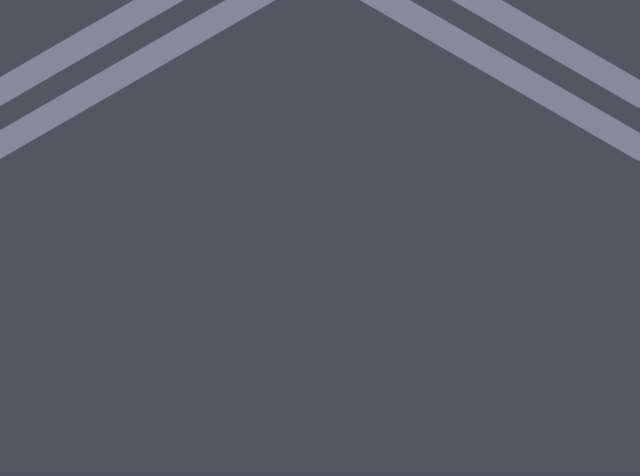
A WebGL 2 fragment shader for this background:

```glsl
#version 300 es
precision highp float;

uniform vec2 u_resolution;
out vec4 outColor;

// Signed distance to a sloped stripe; its lower edge flattens past the seam.
float stripeDistance(float height, float center, float pastSeam) {
    float offset = height - center;
    float lowerEdge = offset + 0.25 * pastSeam;
    return (max(lowerEdge, -offset) - 0.0304) * cos(radians(30.0));
}

void main() {
    vec2 p = gl_FragCoord.xy / u_resolution.y;
    float pixel = 1.0 / u_resolution.y;

    // Fold about the vertical axis and shear the 30 degree slopes level
    float slopedDepth = 1.0 - p.y - tan(radians(30.0)) * abs(p.x - 0.6672);
    float pastSeam = max(p.x - 1.336, 0.0);

    // Two parallel stripes on each side
    float stripes = 1e3;
    for (int i = 0; i < 2; i++) {
        float center = -0.0813 - 0.1114 * float(i);
        stripes = min(stripes, stripeDistance(slopedDepth, center, pastSeam));
    }
    float coverage = 1.0 - smoothstep(-0.7 * pixel, 0.7 * pixel, stripes);

    // Flat ground with a faintly darker strip along the bottom
    vec3 ground = vec3(0.338, 0.334, 0.386);
    ground -= 0.012 * (1.0 - smoothstep(0.006, 0.008, p.y));

    vec3 stripeColor = vec3(0.533, 0.543, 0.612);
    outColor = vec4(mix(ground, stripeColor, coverage), 1.0);
}
```
